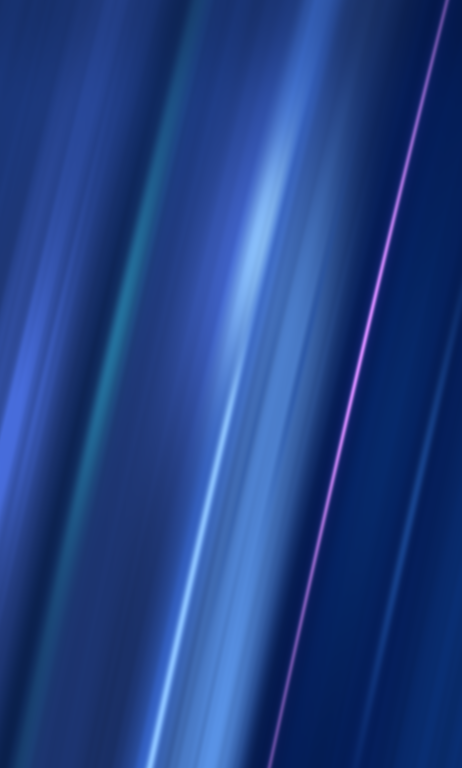
Write a Shadertoy shader that draws this background.

```glsl
// Slanted streaks of blurred blue light crossed by thin bright lines.
// Every streak is a Gaussian profile across a gently curved slant axis,
// faded along its length by a second Gaussian and grained by stretched noise.

#define SLANT 0.355
#define BEND 0.03
#define GRAIN 0.13
#define NAVY vec3(0.015, 0.105, 0.325)
#define SLATE vec3(0.105, 0.195, 0.42)
#define ROYAL vec3(0.27, 0.41, 0.83)
#define SKY vec3(0.34, 0.56, 0.88)
#define ICE vec3(0.56, 0.77, 0.98)
#define TEAL vec3(0.14, 0.45, 0.62)
#define VIOLET vec3(0.80, 0.53, 0.98)

float hash(vec2 p) {
    return fract(sin(dot(p, vec2(127.1, 311.7))) * 43758.5);
}

float noise(vec2 p) {
    vec2 cell = floor(p), f = fract(p);
    f = f * f * (3.0 - 2.0 * f);
    float low = mix(hash(cell), hash(cell + vec2(1, 0)), f.x);
    float high = mix(hash(cell + vec2(0, 1)), hash(cell + vec2(1, 1)), f.x);
    return mix(low, high, f.y);
}

// Soft bump around a centre
float glow(float v, float centre, float width) {
    float d = (v - centre) / width;
    return exp(-d * d);
}

// Plateau between two soft edges
float band(float v, float left, float right, float softLeft, float softRight) {
    return smoothstep(left - softLeft, left + softLeft, v)
         * (1.0 - smoothstep(right - softRight, right + softRight, v));
}

// Fine streaks, long along the slant and narrow across it
float streaks(float s, float y) {
    float sum = 0.0, weight = 0.5, scale = 22.0;
    for (int i = 0; i < 3; i++) {
        sum += weight * (noise(vec2(s * scale + 40.0, y * 1.6 + scale)) - 0.5);
        scale *= 2.1;
        weight *= 0.6;
    }
    return sum;
}

void mainImage(out vec4 fragColor, in vec2 fragCoord) {
    vec2 uv = fragCoord / iResolution.xy;
    float y = uv.y;
    float s = uv.x - SLANT * y - BEND * y * y;
    float grain = streaks(s, y);

    // Broad background: slate on the left, navy on the right
    vec3 col = mix(SLATE, NAVY, smoothstep(0.36, 0.56, s));
    col = mix(col, vec3(0.10, 0.22, 0.50), 0.8 * smoothstep(0.45, 1.0, y) * (1.0 - smoothstep(0.25, 0.5, s)));

    // Left blue haze with its soft streaks
    float haze = glow(s, -0.14, 0.085) * (0.25 + 0.75 * glow(y, 0.40, 0.27));
    col = mix(col, ROYAL, clamp(haze * (0.95 + grain), 0.0, 1.0));
    col = mix(col, ROYAL, 0.28 * glow(s, -0.19, 0.022) * glow(y, 0.7, 0.25));

    // Shadow beside the teal beam
    col = mix(col, vec3(0.025, 0.11, 0.27), 0.85 * glow(s, 0.005, 0.042) * (1.0 - 0.35 * y));

    // Centre haze swelling towards the bright beam
    float swell = glow(s, 0.255, 0.10) * glow(y, 0.66, 0.25);
    col = mix(col, ROYAL, 0.85 * swell);
    col = mix(col, vec3(0.20, 0.38, 0.76), 0.9 * glow(s, 0.315, 0.038));

    // Wide sky-blue sheet, fading towards the top
    float sheet = band(s, 0.345, 0.51, 0.045, 0.055);
    sheet *= 1.0 - 0.88 * smoothstep(0.55, 0.95, y + 0.8 * (s - 0.40));
    float sheetTone = 0.76 + 0.5 * grain + 0.22 * glow(s, 0.465, 0.04) * glow(y, 0.0, 0.4);
    col = mix(col, SKY, clamp(sheet * sheetTone, 0.0, 1.0));
    col = mix(col, SKY, 0.35 * glow(s, 0.42, 0.022) * glow(y, 0.55, 0.3));

    // Dark creases in the sheet
    float crease = 0.55 * glow(s, 0.458, 0.008) * glow(y, 0.54, 0.19)
                 + 0.28 * glow(s, 0.387, 0.006) * glow(y, 0.40, 0.22);
    col = mix(col, vec3(0.12, 0.29, 0.62), crease);

    // Bright central beam narrowing into a thin line below
    float beam = band(s, 0.272, 0.327, 0.026, 0.014);
    col = mix(col, ICE, 0.88 * beam * glow(y, 0.68, 0.17));
    col = mix(col, vec3(0.24, 0.44, 0.84), 0.55 * glow(s, 0.302, 0.035) * smoothstep(0.75, 0.95, y));
    float filament = glow(s, 0.324, 0.0085) * (1.0 - smoothstep(0.44, 0.62, y));
    col = mix(col, ICE, 0.85 * filament);

    // Teal beam with a crisper left side
    float tealWidth = s < 0.043 ? 0.017 : 0.027;
    float tealFade = 0.28 + 0.67 * glow(y, 0.57, 0.27);
    col = mix(col, TEAL, glow(s, 0.043, tealWidth) * tealFade);

    // Faint reflections on the far right
    float right = smoothstep(0.58, 0.62, s);
    col += right * vec3(0.01, 0.06, 0.10) * glow(s, 0.68, 0.06) * glow(y, 0.42, 0.35);
    col += right * vec3(0.02, 0.07, 0.11) * smoothstep(0.77, 0.92, s);
    col += vec3(0.07, 0.14, 0.20) * glow(s, 0.769, 0.010) * glow(y, 0.35, 0.28);

    // Violet line, bright in its middle, with a dim halo
    float violetFade = 0.42 + 0.58 * glow(y, 0.54, 0.28);
    col += vec3(0.05, 0.03, 0.10) * glow(s, 0.583, 0.016) * violetFade;
    col = mix(col, VIOLET, glow(s, 0.583, 0.0052) * violetFade);

    // Streak grain and a slight darkening at the top
    col *= 1.0 + GRAIN * 2.0 * grain;
    col *= 1.0 - 0.12 * smoothstep(0.85, 1.0, y);
    fragColor = vec4(clamp(col, 0.0, 1.0), 1.0);
}
```
